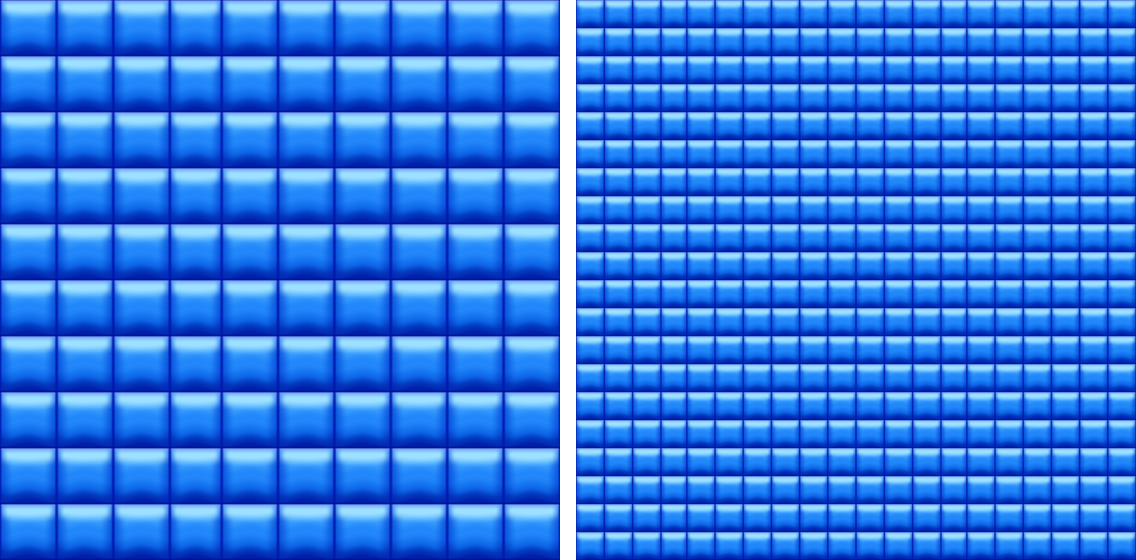
Left, the tile; right, the same tile 2 across and 2 down.
Give the GLSL for this pattern, as a WebGL 2 fragment shader.

```glsl
#version 300 es
precision highp float;
// Ten by ten glossy blue cushion tiles, lit from above, with thin navy joints.

uniform vec2 u_resolution;
out vec4 fragColor;

// Column coordinate 0..10; the fourth column is slightly narrower than the rest.
float columnCoord(float x) {
    if (x < 0.3034) return x / 0.3034 * 3.0;
    if (x < 0.3958) return 3.0 + (x - 0.3034) / 0.0924;
    return 10.0 - (1.0 - x) / 0.6042 * 6.0;
}

vec3 cushion(vec2 cell) {
    float side = abs(cell.x - 0.5) * 2.0;

    // Body: dark foot that swells upward in the middle, brightening with height
    float height = cell.y - 0.07 * (1.0 - smoothstep(0.0, 0.85, side));
    vec3 color = mix(vec3(0.0, 0.12, 0.66), vec3(0.01, 0.21, 0.73), smoothstep(-0.02, 0.11, height));
    color = mix(color, vec3(0.05, 0.40, 0.91), smoothstep(0.08, 0.24, height));
    color = mix(color, vec3(0.13, 0.53, 0.98), smoothstep(0.18, 0.44, height));
    color = mix(color, vec3(0.25, 0.64, 1.0), smoothstep(0.48, 0.74, height));

    // Shaded flanks
    vec3 flank = mix(vec3(0.01, 0.17, 0.71), vec3(0.03, 0.32, 0.86), smoothstep(0.08, 0.4, cell.y));
    color = mix(color, flank, 0.9 * smoothstep(0.5, 1.0, side));

    // Gloss band with softened ends and a lavender upper rim
    float gloss = smoothstep(0.64, 0.85, cell.y - 0.04 * side * side);
    gloss *= 1.0 - 0.65 * smoothstep(0.68, 1.0, side);
    color = mix(color, vec3(0.62, 0.88, 1.0), gloss);
    return mix(color, vec3(0.42, 0.60, 0.97), 0.8 * smoothstep(0.89, 1.0, cell.y));
}

void main() {
    vec2 uv = gl_FragCoord.xy / u_resolution;
    vec2 cell = fract(vec2(columnCoord(uv.x), uv.y * 10.0));
    vec2 pixel = 10.0 / u_resolution;
    vec3 color = cushion(cell);

    // Joints: upright ones straddle the cell edge, level ones lie below the foot
    float upright = min(cell.x, 1.0 - cell.x);
    float level = min(abs(cell.y - 0.008), 1.008 - cell.y);
    float uprightLine = 1.0 - smoothstep(0.0, 0.028 + pixel.x, upright);
    float levelLine = 1.0 - smoothstep(0.0, 0.014 + pixel.y, level);
    color = mix(color, vec3(0.0, 0.09, 0.68), 0.9 * uprightLine);
    color = mix(color, vec3(0.0, 0.06, 0.58), 0.8 * levelLine);

    fragColor = vec4(color, 1.0);
}
```
